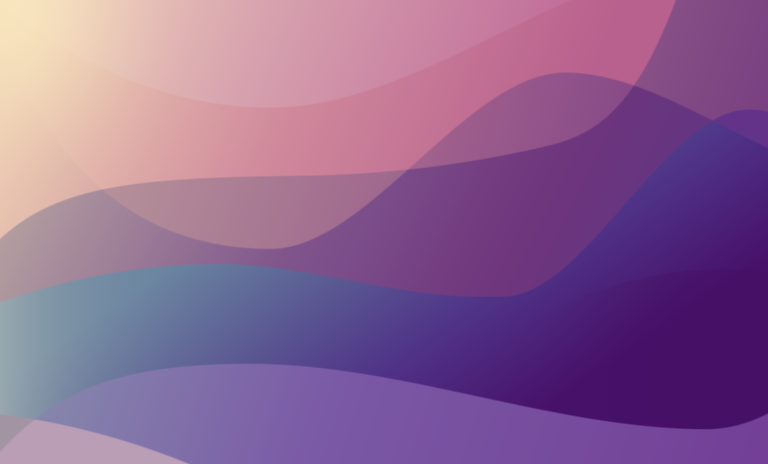
This background is drawn by a Shadertoy shader. Its source:

```glsl
#define CREAM vec3(0.98, 0.92, 0.75)
#define MIST vec3(0.62, 0.68, 0.69)
#define PLUM vec3(0.27, 0.055, 0.385)
#define GLOW_TIGHTNESS 45.0
#define MIST_FALLOFF 9.0
#define BOWL_STRENGTH 0.75
#define EDGE_SOFTNESS 1.0

float square(float v) { return v * v; }

// Distance left or right of a turning point, zero on its other side
float leftOf(float x, float turn) { return max(turn - x, 0.0); }
float rightOf(float x, float turn) { return max(x - turn, 0.0); }

// Smooth coverage of the area under a curve
float under(float height, float y) {
    float d = height - y;
    float w = EDGE_SOFTNESS * max(fwidth(d), 1e-5);
    return smoothstep(-w, w, d);
}

// Three-colour gradient with a movable middle stop
vec3 ramp(vec3 a, vec3 b, vec3 c, float middle, float t) {
    vec3 first = mix(a, b, clamp(t / middle, 0.0, 1.0));
    return mix(first, c, clamp((t - middle) / (1.0 - middle), 0.0, 1.0));
}

// Wave outlines: S-shaped spans between turning points, curved ends
float skyBowl(float x) {
    return 0.768 + 1.78 * square(leftOf(x, 0.352))
         + 0.32 * smoothstep(0.352, 0.95, x);
}

float valleyAndHill(float x) {
    float l2 = square(leftOf(x, 0.352));
    return 0.4635 + 2.1 * l2 + 12.0 * l2 * l2
         + 0.38 * smoothstep(0.352, 0.736, x)
         - 0.232 * smoothstep(0.736, 1.15, x);
}

float shelf(float x) {
    float bend = rightOf(x, 0.70);
    return 0.623 - 0.138 * exp(-x / 0.09)
         + 0.6 * square(rightOf(x, 0.39))
         + 40.0 * bend * bend * bend;
}

float deepWave(float x) {
    return 0.431 - square(leftOf(x, 0.286))
         - 0.0705 * smoothstep(0.286, 0.625, x)
         + 0.4035 * smoothstep(0.655, 0.975, x)
         - 8.0 * square(rightOf(x, 0.975));
}

float frontWave(float x) {
    float l2 = square(leftOf(x, 0.325));
    return 0.216 - 0.75 * l2 - 10.0 * l2 * l2
         - 0.141 * smoothstep(0.325, 0.92, x)
         + 5.3 * square(rightOf(x, 0.92));
}

void mainImage(out vec4 fragColor, in vec2 fragCoord) {
    vec2 p = fragCoord / iResolution.xy;
    float x = p.x, y = p.y;

    // Coverage of each wave
    float inBowl = under(skyBowl(x), y);
    float inHill = under(valleyAndHill(x), y);
    float inShelf = under(shelf(x), y);
    float inDeep = under(deepWave(x), y);
    float inFront = under(frontWave(x), y);
    float inCorner = under(0.107 - 0.2 * x - 0.95 * x * x, y);
    float inShade = under(0.42 - 1.8 * square(x - 0.94), y);

    // Pale sky and pink bowl, both shading towards the lower right
    float skySlant = x + 0.25 * (0.9 - y);
    float pinkSlant = x + 0.25 * (0.72 - y);
    vec3 sky = ramp(vec3(0.94, 0.82, 0.73), vec3(0.84, 0.63, 0.68),
                    vec3(0.75, 0.42, 0.60), 0.46, skySlant / 0.74);
    vec3 pink = ramp(vec3(0.92, 0.79, 0.69), vec3(0.81, 0.52, 0.59),
                     vec3(0.71, 0.36, 0.54), 0.48, pinkSlant / 0.76);
    vec3 color = mix(sky, pink, BOWL_STRENGTH * inBowl);

    // Hill and shelf, with a third tint where they overlap
    float midSlant = x + 0.3 * (0.53 - y);
    vec3 hill = ramp(vec3(0.90, 0.76, 0.68), vec3(0.62, 0.37, 0.55),
                     vec3(0.53, 0.29, 0.53), 0.72, (x + 0.15 * (0.75 - y)) / 0.82);
    vec3 shelfTint = ramp(vec3(0.74, 0.63, 0.62), vec3(0.63, 0.42, 0.56),
                          vec3(0.46, 0.24, 0.50), 0.48, x + 0.2 * (0.6 - y));
    vec3 overlap = ramp(vec3(0.71, 0.63, 0.63), vec3(0.50, 0.33, 0.55),
                        vec3(0.36, 0.19, 0.51), 0.40, midSlant);
    overlap.gb -= vec2(0.05, 0.04) * exp(-40.0 * square(midSlant - 0.68));
    color = mix(color, hill, inHill * smoothstep(-0.05, 0.25, x));
    color = mix(color, mix(shelfTint, overlap, inHill), inShelf);

    // Glow from the upper left corner
    float glow = exp(-GLOW_TIGHTNESS * (x * x + 0.3 * square(1.0 - y)));
    color = mix(color, CREAM, 0.8 * glow * (1.0 - inShelf));

    // Blue to indigo wave, misty at the left, plum at the right
    float slant = x + 0.9 * (0.43 - y);
    vec3 deep = ramp(vec3(0.39, 0.50, 0.62), vec3(0.31, 0.20, 0.53),
                     vec3(0.28, 0.065, 0.415), 0.62, (slant - 0.22) / 0.77);
    deep = mix(deep, MIST, 0.9 * exp(-MIST_FALLOFF * x));
    deep = mix(deep, PLUM, 0.4 * inShade * smoothstep(0.68, 0.92, x));
    vec3 farTip = vec3(0.39, 0.20, 0.54);
    deep = mix(farTip, deep, max(inHill, 1.0 - smoothstep(0.85, 0.93, x)));
    color = mix(color, deep, inDeep);

    // Violet foreground and rosy corner
    vec3 front = ramp(vec3(0.53, 0.55, 0.68), vec3(0.48, 0.35, 0.65),
                      vec3(0.45, 0.25, 0.59), 0.42, x + 0.2 * (0.1 - y));
    vec3 corner = mix(vec3(0.64, 0.58, 0.64), vec3(0.73, 0.62, 0.71), inFront);
    color = mix(color, front, inFront);
    color = mix(color, corner, inCorner);

    fragColor = vec4(color, 1.0);
}
```
